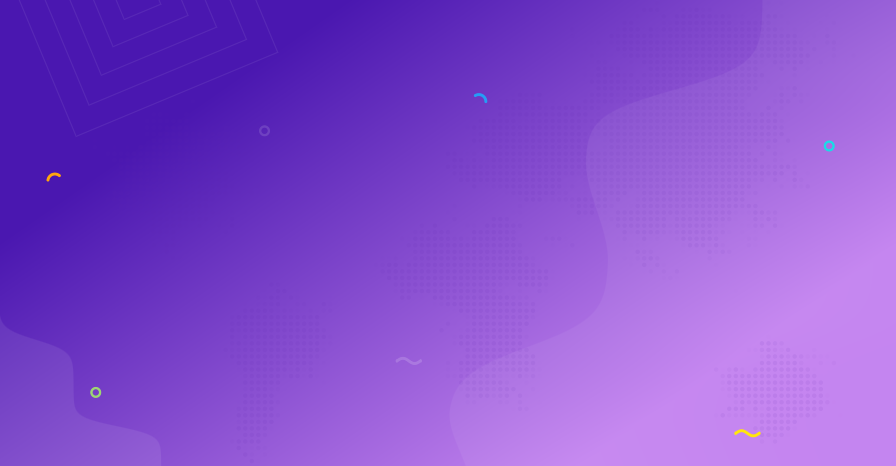
Give the GLSL for this background, as a Shadertoy shader.

```glsl
// Violet diagonal gradient with wavy translucent panels, a faint dotted map and small confetti marks.

#define HEIGHT 399.0        // canvas height in layout units; y runs downward
#define DARK vec3(0.29, 0.09, 0.69)
#define LIGHT vec3(0.77, 0.52, 0.94)
#define PANEL_ALPHA 0.055
#define CORNER_ALPHA 0.08
#define FRAME_ALPHA 0.07
#define DOT_PITCH 5.6
#define DOT_ALPHA 0.085
#define MARK_WIDTH 1.25     // half the stroke width of the marks
#define LAND_COUNT 9

float hash(vec2 cell) {
    return fract(sin(dot(cell, vec2(127.1, 311.7))) * 43758.5);
}

// Soft step of width w centred on c
float logistic(float x, float c, float w) {
    return 1.0 / (1.0 + exp((c - x) / w));
}

// Antialiased coverage where d is negative
float fill(float d) {
    float px = HEIGHT / iResolution.y;
    return 1.0 - smoothstep(-0.6 * px, 0.6 * px, d);
}

// Coverage of a panel bounded on one side, d measured along x
float panel(float d) {
    return clamp(0.5 - d / max(fwidth(d), 1e-4), 0.0, 1.0);
}

float ring(vec2 p, float radius) {
    return fill(abs(length(p) - radius) - MARK_WIDTH * 0.8);
}

// Round-ended arc centred on the angle mid, spanning spread to each side
float arc(vec2 p, float radius, float mid, float spread) {
    vec2 m = vec2(cos(mid), sin(mid));
    vec2 e = vec2(cos(spread), sin(spread));
    vec2 q = vec2(dot(p, m), abs(p.x * m.y - p.y * m.x));
    float d = q.y * e.x < q.x * e.y ? abs(length(q) - radius) : length(q - radius * e);
    return fill(d - MARK_WIDTH);
}

// One period of a sine stroke, 20 units long
float squiggle(vec2 p) {
    float x = clamp(p.x, -10.0, 10.0);
    float k = 0.314;
    float slope = 2.2 * k * cos(k * x);
    float d = length(vec2(p.x - x, (p.y - 2.2 * sin(k * x)) / sqrt(1.0 + slope * slope)));
    return fill(d - MARK_WIDTH);
}

// Nested tilted squares
float frames(vec2 p) {
    vec2 axis = vec2(0.923, -0.385);
    vec2 q = abs(vec2(dot(p, axis), dot(p, vec2(-axis.y, axis.x))));
    float lines = 0.0;
    for (int i = 1; i <= 5; i++) {
        float n = float(i);
        float halfSide = 16.5 * n + 0.44 * n * n;
        lines = max(lines, fill(abs(max(q.x, q.y) - halfSide) - 0.5));
    }
    return lines;
}

// Ragged land masses sampled on a grid of round dots
float mapDots(vec2 p) {
    vec4 land[LAND_COUNT] = vec4[LAND_COUNT](
        vec4(150, 150, 60, 55), vec4(240, 290, 44, 38), vec4(220, 350, 18, 45),
        vec4(400, 228, 70, 40), vec4(424, 290, 38, 58), vec4(455, 130, 65, 48),
        vec4(580, 125, 95, 95), vec4(610, 40, 100, 32), vec4(668, 335, 46, 38));
    vec2 cell = floor(p / DOT_PITCH);
    vec2 center = (cell + 0.5) * DOT_PITCH;
    float rim = 0.16 * sin(center.x * 0.11 + 2.0 * sin(center.y * 0.07))
              + 0.12 * sin(center.y * 0.17 - center.x * 0.05) + 0.35 * (hash(cell) - 0.5);
    float inside = 0.0;
    for (int i = 0; i < LAND_COUNT; i++) {
        float r = length((center - land[i].xy) / land[i].zw);
        inside = max(inside, 1.0 - smoothstep(0.75, 1.05, r + rim));
    }
    return inside * fill(length(p - center) - 1.9);
}

void mainImage(out vec4 fragColor, in vec2 fragCoord) {
    vec2 p = fragCoord * HEIGHT / iResolution.y;
    p.y = HEIGHT - p.y;

    // Diagonal gradient
    float t = clamp((dot(p, vec2(0.57, 0.82)) - 170.0) / 440.0, 0.0, 1.0);
    vec3 color = mix(DARK, LIGHT, t);

    // Dotted map and nested frames
    color = mix(color, vec3(0.36, 0.14, 0.68), DOT_ALPHA * mapDots(p));
    color = mix(color, vec3(1.0), FRAME_ALPHA * frames(p - vec2(115.5, -5.5)));

    // Right panel, fading away from its wavy edge
    float rightEdge = 653.0 - 152.0 * logistic(p.y, 77.0, 11.0) + 20.0 * smoothstep(135.0, 225.0, p.y)
                    - 138.0 * logistic(p.y, 297.0, 13.0) + 20.0 * smoothstep(350.0, 420.0, p.y);
    float fade = 1.0 - smoothstep(0.0, 350.0, p.x - rightEdge);
    color = mix(color, vec3(1.0), PANEL_ALPHA * fade * panel(rightEdge - p.x));

    // Lower left panel
    float leftEdge = 64.0 * logistic(p.y, 291.0, 5.0) + 75.0 * logistic(p.y, 365.0, 4.0) - 1.0;
    color = mix(color, vec3(1.0), CORNER_ALPHA * panel(p.x - leftEdge));

    // Confetti marks
    color = mix(color, vec3(0.15, 0.61, 0.96), arc(p - vec2(410, 87), 6.0, -1.05, 1.05));
    color = mix(color, vec3(1.0, 0.65, 0.05), arc(p - vec2(47, 155), 6.0, -1.94, 1.06));
    color = mix(color, vec3(0.10, 0.86, 0.90), ring(p - vec2(710, 125), 3.7));
    color = mix(color, vec3(0.62, 0.84, 0.45), ring(p - vec2(82, 336), 3.7));
    color = mix(color, vec3(1.0), 0.13 * ring(p - vec2(226.5, 112), 3.7));
    color = mix(color, vec3(1.0, 0.90, 0.05), squiggle(p - vec2(640, 371)));
    color = mix(color, vec3(1.0), 0.16 * squiggle(p - vec2(350, 309)));

    fragColor = vec4(color, 1.0);
}
```
